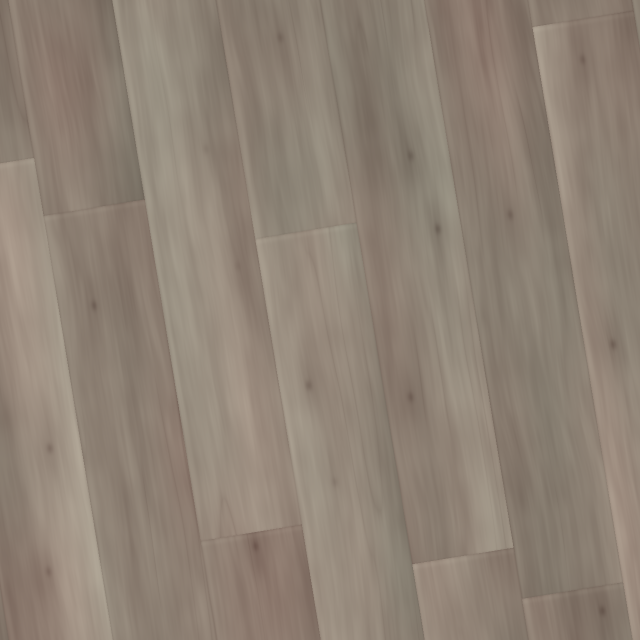
Write a Shadertoy shader that draws this texture.

```glsl
// Slanted grey-brown wood floor: long staggered planks with streaky grain and knots.

const vec3 DARK_WOOD = vec3(0.435, 0.375, 0.335);
const vec3 PALE_WOOD = vec3(0.675, 0.635, 0.575);
const vec3 RED_TINT = vec3(0.030, -0.008, -0.004);
const float SLANT = 0.162;
const float PLANK_WIDTH = 0.1603;
const float FIRST_SEAM = 0.174;

// Per column: end joint height, tone above it, tone below it, lean above it
const vec4 COLUMNS[9] = vec4[9](
    vec4(0.60, 0.40, 0.38, 0.0), vec4(0.735, 0.38, 0.58, 0.0),
    vec4(0.643, 0.34, 0.46, -0.30), vec4(0.102, 0.54, 0.42, -0.35),
    vec4(0.554, 0.46, 0.52, 0.15), vec4(0.013, 0.47, 0.54, 0.50),
    vec4(-0.068, 0.35, 0.47, 0.10), vec4(0.811, 0.50, 0.49, -0.10),
    vec4(1.50, 0.40, 0.42, 0.0));
// Sideways brightening of the lower plank in each column
const float LOWER_LEAN[9] = float[9](0.0, 0.55, -0.05, -0.35, -0.15, -0.4, 0.0, -0.4, 0.0);

float hash(vec2 p) {
    vec3 q = fract(vec3(p.xyx) * 0.1031);
    q += dot(q, q.yzx + 33.33);
    return fract((q.x + q.y) * q.z);
}

float noise(vec2 p) {
    vec2 cell = floor(p), f = fract(p);
    f = f * f * (3.0 - 2.0 * f);
    return mix(mix(hash(cell), hash(cell + vec2(1, 0)), f.x),
               mix(hash(cell + vec2(0, 1)), hash(cell + vec2(1, 1)), f.x), f.y);
}

// Noise centred on zero, in two octaves
float streaks(vec2 p) {
    return 0.65 * noise(p) + 0.35 * noise(p * 2.1 + 7.3) - 0.5;
}

// Darkness of knots scattered along one plank: small core, long soft halo
float knots(vec2 p, float seed) {
    const float SPACING = 0.20;
    float row = floor(p.y / SPACING), dark = 0.0;
    for (float i = -1.0; i <= 1.0; i++) {
        vec2 id = vec2(row + i + 50.0, seed);
        vec2 centre = vec2(PLANK_WIDTH * (0.2 + 0.6 * hash(id)),
                           SPACING * (row + i + 0.2 + 0.6 * hash(id + 9.1)));
        vec2 d = p - centre;
        float strength = smoothstep(0.35, 1.0, hash(id + 21.7));
        float core = exp(-dot(d / vec2(0.005, 0.008), d / vec2(0.005, 0.008)));
        float halo = exp(-dot(d / vec2(0.018, 0.055), d / vec2(0.018, 0.055)));
        dark += strength * (0.32 * core + 0.24 * halo);
    }
    return dark;
}

// Grain brightness: broad bands, streaks, fine fibres and thin dark veins
float grain(vec2 p, float seed) {
    vec2 q = p + vec2(seed * 3.7, seed * 1.9 + 20.0);
    q.x += 0.022 * streaks(q * vec2(9.0, 3.5));
    float bands = streaks(q * vec2(20.0, 1.8));
    float mid = streaks(q * vec2(65.0, 5.0));
    float fibres = streaks(q * vec2(210.0, 14.0));
    float patches = streaks(q * vec2(28.0, 16.0));
    float wave = noise(q * vec2(42.0, 2.2) + 31.0) - 0.5;
    float vein = exp(-abs(wave) * 26.0) * smoothstep(0.5, 0.8, noise(q * vec2(14.0, 5.0)));
    return 0.50 * bands + 0.24 * mid + 0.15 * fibres + 0.16 * patches - 0.16 * vein;
}

// Soft line: 1 at distance zero, fading over the width
float softLine(float d, float width) {
    return exp(-d * d / (width * width));
}

vec3 floorColor(vec2 uv) {
    // Axes across and along the planks
    float c = cos(SLANT), s = sin(SLANT);
    vec2 p = vec2(c * uv.x + s * uv.y, c * uv.y - s * uv.x);
    float column = floor((p.x - FIRST_SEAM) / PLANK_WIDTH);
    int index = clamp(int(column) + 2, 0, 8);
    vec4 info = COLUMNS[index];
    bool upper = p.y > info.x;
    float seed = column + 5.0 + (upper ? 17.0 : 0.0);

    // Plank tone with a sideways lean
    vec2 local = vec2(p.x - FIRST_SEAM - column * PLANK_WIDTH, p.y);
    float across = local.x / PLANK_WIDTH - 0.5;
    float lean = upper ? info.w : LOWER_LEAN[index];
    float tone = (upper ? info.y : info.z) + 0.03 + lean * across;
    tone += grain(local, seed) - knots(local, seed);

    // Seams: fine shadow, pale bevel on the right of long edges and below ends
    float edge = min(local.x, PLANK_WIDTH - local.x);
    float end = p.y - info.x;
    tone -= 0.13 * softLine(edge, 0.0016) + 0.10 * softLine(end, 0.0016);
    tone += 0.10 * softLine(local.x - 0.005, 0.005);
    tone += 0.08 * softLine(end + 0.005, 0.004);

    // Gentle falloff of light toward the corners
    vec2 fromCentre = uv - 0.5;
    tone += 0.04 - 0.22 * dot(fromCentre, fromCentre);

    vec3 color = mix(DARK_WOOD, PALE_WOOD, clamp(tone, -0.2, 1.1));
    return color + RED_TINT * 1.6 * streaks(p * vec2(9.0, 2.5) + seed);
}

void mainImage(out vec4 fragColor, in vec2 fragCoord) {
    // Four samples per pixel smooth every edge
    vec3 sum = vec3(0.0);
    for (int i = 0; i < 4; i++) {
        vec2 offset = vec2(i % 2, i / 2) * 0.5 - 0.25;
        sum += floorColor((fragCoord + offset) / iResolution.xy);
    }
    fragColor = vec4(sum / 4.0, 1.0);
}
```
